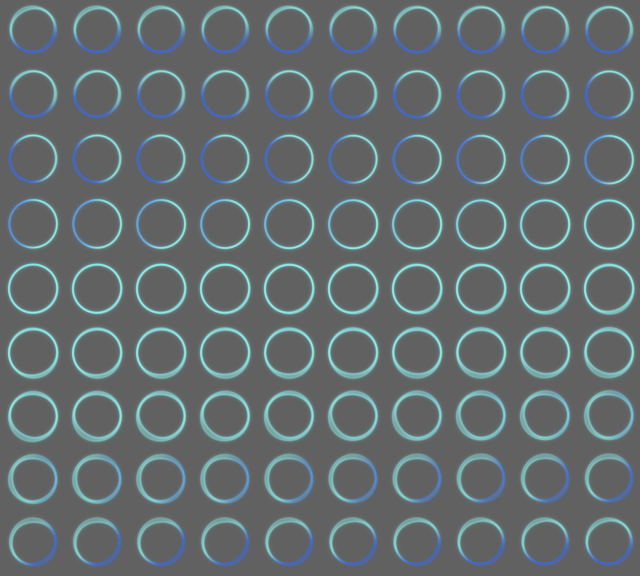
This pattern is drawn by a WebGL 1 fragment shader. Its source:

```glsl
precision highp float;
// Sheet of glowing rings, one cycle of a slowly twisting cyan and blue ribbon.

#define COLUMNS 10.0
#define ROWS 9.0
#define RADIUS 0.366
#define LINE_WIDTH 0.014
#define HALO_WIDTH 0.042
#define HALO_GAIN 0.10
#define DENSITY 2.1
#define STRANDS 20
#define BACKGROUND vec3(0.38)
#define CYAN vec3(0.58, 1.0, 0.99)
#define BLUE vec3(0.22, 0.42, 0.90)

uniform vec2 u_resolution;

const float TAU = 6.2831853;

// Cosine of the cycle, peaking at the given phase.
float wave(float phase, float peak) {
    return cos(TAU * (phase - peak));
}

// Smooth bump around the ring, centred on an angle in degrees.
float lobe(float angle, float centre) {
    return exp(2.6 * (cos(angle - radians(centre)) - 1.0));
}

// Spread of the ribbon: upper, right and lower-left lobes swell in turn.
float ribbonWidth(float angle, float phase) {
    float swing = sin(TAU * phase);
    float upper = 0.037 + 0.033 * wave(phase, 0.85);
    float right = 0.028 + 0.027 * wave(phase, 0.92);
    float lower = 0.5 + 0.5 * wave(phase, 0.70);
    float lowerAngle = -115.0 - 70.0 * sin(TAU * (phase - 0.65));
    return upper * lobe(angle, 115.0 + 35.0 * swing)
         + right * lobe(angle, -32.0 + 25.0 * swing)
         + 0.075 * lower * lower * lobe(angle, lowerAngle);
}

// Light from strands spread across the ribbon, crowded at its edges.
float ribbonLight(float radius, float inner, float width) {
    float light = 0.0;
    for (int i = 0; i < STRANDS; i++) {
        float u = (float(i) + 0.5) / float(STRANDS);
        float s = smoothstep(0.0, 1.0, pow(u, 1.25));
        float d = radius - inner - width * s;
        float core = d / LINE_WIDTH;
        float halo = d / HALO_WIDTH;
        light += exp(-core * core) + HALO_GAIN * exp(-halo * halo);
    }
    return light / float(STRANDS);
}

void main() {
    // Square cells, counted from the top left
    vec2 grid = vec2(gl_FragCoord.x, u_resolution.y - gl_FragCoord.y)
              * COLUMNS / u_resolution.x;
    vec2 cell = floor(grid);
    float phase = (cell.y * COLUMNS + cell.x) / (COLUMNS * ROWS);

    // Ring position drifts gently through the cycle
    vec2 p = fract(grid) - 0.5;
    p.y = -p.y;
    p -= vec2(0.018, 0.012 + 0.026 * wave(phase, 0.03));
    float angle = atan(p.y, p.x);

    float width = ribbonWidth(angle, phase);
    float inner = RADIUS - 0.013 * wave(phase, 0.0) - 0.65 * width;
    float light = ribbonLight(length(p), inner, width);

    // Blue tint sweeps clockwise and fades out in mid cycle
    float strength = smoothstep(0.08, 0.75, 0.5 + 0.5 * wave(phase, 0.08));
    float facing = cos(angle - radians(-75.0 - 330.0 * fract(phase + 0.4) + 132.0));
    float tint = strength * smoothstep(-0.35, 0.75, facing);
    float gain = DENSITY * (1.0 - 0.22 * strength);

    float alpha = 1.0 - exp(-gain * light);
    gl_FragColor = vec4(mix(BACKGROUND, mix(CYAN, BLUE, tint), alpha), 1.0);
}
```
